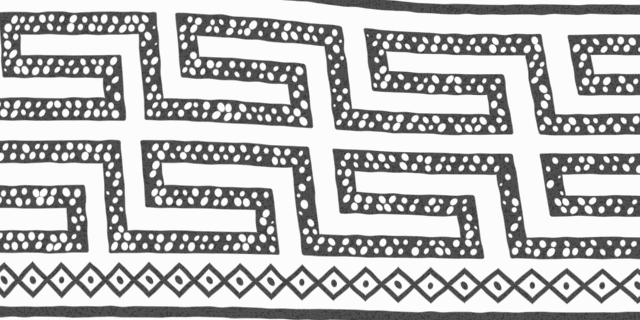
Write a WebGL 1 fragment shader that draws this pattern.

```glsl
precision highp float;
// Hand-inked border: two leaning dotted meander bands over a row of diamonds, between two rules.
uniform vec2 u_resolution;

// Lengths are in canvas heights; y runs down from the top edge.
const vec3 PAPER = vec3(0.99);
const vec3 INK_LIGHT = vec3(0.31);
const vec3 INK_DARK = vec3(0.245);
const float SOFTNESS = 0.0032;       // edge blur
const float WOBBLE = 0.0045;         // unsteady hand
const float BEND = 0.0538;           // repeats widen to the right
const float FOLD = 0.785;            // bar length as a share of the repeat
const vec2 STROKE = vec2(0.031, 0.035); // half widths: uprights, bars
const float CORNER = 0.007;
const float DOTS_PER_REPEAT = 17.0;
const float DOT_ROWS = 5.0;          // dot rows between neighbouring bars
const vec2 DOT_RADIUS = vec2(0.0075, 0.0130);
const float DOT_RIM = 0.0060;
const float DIAMOND_Y = 0.875;
const float DIAMOND_START = 0.013;
const float DIAMOND_PITCH = 0.0883;
const float DIAMOND_HEIGHT = 0.046;
const float DIAMOND_LINE = 0.0072;
const float RULE_HALF = 0.0165;
const float TOP_RULE_Y = -0.046;
const float BOTTOM_RULE_Y = 0.974;

float hash(vec2 p) {
  vec3 q = fract(vec3(p.xyx) * 0.1031);
  q += dot(q, q.yzx + 33.33);
  return fract((q.x + q.y) * q.z);
}

float noise(vec2 p) {
  vec2 i = floor(p), f = fract(p);
  f = f * f * (3.0 - 2.0 * f);
  return mix(mix(hash(i), hash(i + vec2(1, 0)), f.x),
             mix(hash(i + vec2(0, 1)), hash(i + vec2(1, 1)), f.x), f.y);
}

// Horizontal or vertical stroke from a to b, with nearly square ends.
float stroke(vec2 p, vec2 a, vec2 b) {
  vec2 e = abs(p - 0.5 * (a + b)) - 0.5 * abs(b - a) - STROKE + CORNER;
  return length(max(e, 0.0)) + min(max(e.x, e.y), 0.0) - CORNER;
}

// One continuous folded band; q.x counts repeats, q.y starts at the top bar.
float band(vec2 q, float width, float gap) {
  vec2 p = vec2((fract(q.x) - 1.0) * width, q.y);
  float left = -FOLD * width, right = (FOLD - 1.0) * width, base = 2.0 * gap;
  float d = stroke(p, vec2(0), vec2(0, base));
  d = min(d, stroke(p, vec2(-width, 0), vec2(-width, base)));
  d = min(d, stroke(p, vec2(left, 0), vec2(0)));
  d = min(d, stroke(p, vec2(left, 0), vec2(left, gap)));
  d = min(d, stroke(p, vec2(left, gap), vec2(right, gap)));
  d = min(d, stroke(p, vec2(right, gap), vec2(right, base)));
  return min(d, stroke(p, vec2(-width, base), vec2(right, base)));
}

// Band with staggered, uneven dots left blank inside it.
float meander(vec2 p, float origin, float period, float top, float gap) {
  float x = p.x - (0.05 + 0.065 * p.x) * (p.y - top - gap);
  float width = period / (1.0 - 2.0 * BEND * x);
  vec2 q = vec2((x - BEND * x * x - origin) / period, p.y - top);
  float d = band(q, width, gap);
  if (d > 2.0 * SOFTNESS) return d;
  vec2 grid = vec2(DOTS_PER_REPEAT, DOT_ROWS / gap);
  float dots = 1.0;
  for (int j = -1; j <= 1; j++) {
    float row = floor(q.y * grid.y) + float(j);
    float shift = 0.5 * mod(row, 2.0);
    for (int i = -1; i <= 1; i++) {
      float col = floor(q.x * grid.x - shift) + float(i);
      vec2 id = vec2(col + 90.0, row + 40.0 + 60.0 * top);
      vec2 jitter = vec2(hash(id), hash(id + 17.3)) - 0.5;
      vec2 center = (vec2(col + shift, row) + 0.5 + jitter * vec2(0.4, 0.2)) / grid;
      float radius = mix(DOT_RADIUS.x, DOT_RADIUS.y, hash(id + 41.7));
      radius = min(radius, -band(center, width, gap) - DOT_RIM);
      vec2 r = (q - center) * vec2(width, 1.0);
      r.x += r.y * (hash(id + 63.1) - 0.3) * 0.7;
      if (radius > 0.003) dots = min(dots, length(r * vec2(1.1, 0.92)) - radius);
    }
  }
  return max(d, -dots);
}

// Chain of outlined diamonds with an oval in each.
float diamonds(vec2 p) {
  float u = (p.x - BEND * p.x * p.x - DIAMOND_START) / DIAMOND_PITCH + 0.5;
  float pitch = DIAMOND_PITCH / (1.0 - 2.0 * BEND * p.x);
  vec2 r = vec2((fract(u) - 0.5) * pitch, p.y - DIAMOND_Y);
  vec2 size = vec2(0.5 * pitch, DIAMOND_HEIGHT);
  float outline = (dot(abs(r), 1.0 / size) - 1.0) / length(1.0 / size);
  float seed = hash(vec2(floor(u) + 7.0, 3.0));
  r.x -= r.y * (seed - 0.2) * 0.6;
  float oval = length(r * vec2(1.15, 0.9)) - mix(0.009, 0.0125, seed);
  return min(abs(outline) - DIAMOND_LINE, oval);
}

void main() {
  vec2 p = gl_FragCoord.xy / u_resolution.y;
  p.y = 1.0 - p.y;
  vec2 grain = p * 220.0;
  // Sag to the right, strongest near the top, plus hand wobble
  p.y -= smoothstep(0.47, 1.5, p.x) * mix(0.078, 0.018, clamp(p.y / 0.78, 0.0, 1.0));
  p += WOBBLE * (vec2(noise(p * 26.0 + 5.0), noise(p * 26.0 + 71.0)) - 0.5);

  float d = meander(p, 0.459, 0.538, 0.073, 0.134);
  d = min(d, meander(p, 0.352, 0.5545, 0.474, 0.1406));
  d = min(d, diamonds(p));
  d = min(d, abs(p.y - TOP_RULE_Y) - RULE_HALF);
  d = min(d, abs(p.y - BOTTOM_RULE_Y) - RULE_HALF);

  float soft = max(SOFTNESS, 0.7 / u_resolution.y);
  vec3 ink = mix(INK_LIGHT, INK_DARK, smoothstep(0.5, 0.85, noise(grain)));
  gl_FragColor = vec4(mix(ink, PAPER, smoothstep(-soft, soft, d)), 1.0);
}
```
